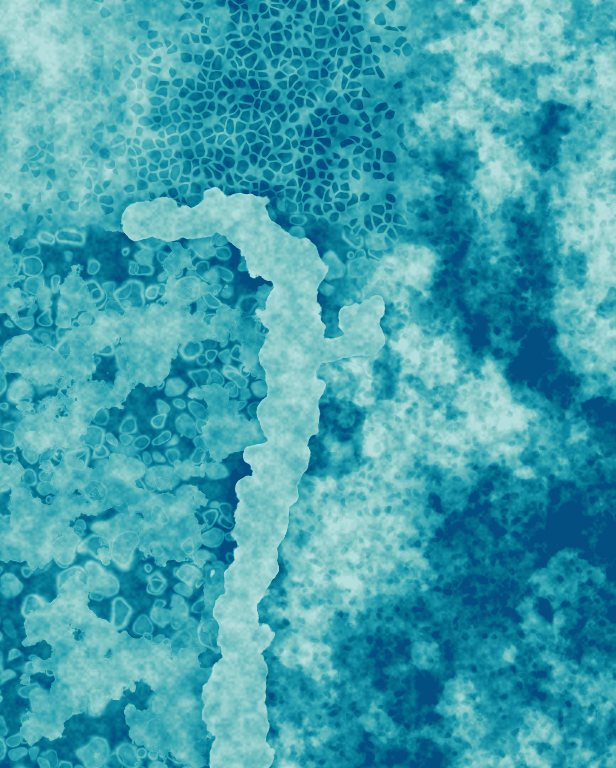
Write a WebGL 1 fragment shader that draws this texture.

```glsl
precision highp float;
// Teal mineral crust: a pale lumpy vein over ring crystals (lower left),
// a mesh of dark cells (top) and grainy stained mats (right).
// Every layer yields one tone, which a colour ramp turns into pigment.
uniform vec2 u_resolution;
const vec3 DEEP = vec3(0.01, 0.31, 0.51), BLUE = vec3(0.01, 0.44, 0.55), TEAL = vec3(0.06, 0.55, 0.64);
const vec3 AQUA = vec3(0.19, 0.65, 0.70), MIST = vec3(0.39, 0.73, 0.74), FOAM = vec3(0.57, 0.81, 0.80);
const vec3 CHALK = vec3(0.70, 0.87, 0.87);
const float RING_SCALE = 27.0, CELL_SCALE = 68.0, VEIN_RADIUS = 0.034;
const float GRAIN = 0.30, CONTRAST = 1.15, MID_TONE = 0.58;

vec2 hash2(vec2 p) {
  return fract(sin(vec2(dot(p, vec2(127.1, 311.7)), dot(p, vec2(269.5, 183.3)))) * 43758.55);
}
float noise(vec2 p) {
  vec2 i = floor(p), f = fract(p);
  f = f * f * (3.0 - 2.0 * f);
  return mix(mix(hash2(i).x, hash2(i + vec2(1, 0)).x, f.x),
             mix(hash2(i + vec2(0, 1)).x, hash2(i + vec2(1, 1)).x, f.x), f.y);
}
float fbm(vec2 p) {
  float sum = 0.0, amp = 0.52;
  for (int i = 0; i < 5; i++) {
    sum += amp * noise(p);
    p = mat2(1.6, 1.2, -1.2, 1.6) * p + 7.3;
    amp *= 0.5;
  }
  return sum;
}
vec2 wander(vec2 p, float scale) { return vec2(noise(p * scale), noise(p * scale + 31.0)) - 0.5; }

// Nearest distance, second distance and a random value of the nearest cell
vec3 cells(vec2 p) {
  vec3 best = vec3(9.0, 9.0, 0.0);
  for (int j = -1; j <= 1; j++) for (int i = -1; i <= 1; i++) {
    vec2 cell = floor(p) + vec2(i, j);
    float d = length(p - cell - 0.1 - 0.8 * hash2(cell));
    if (d < best.x) best = vec3(d, best.x, hash2(cell + 19.0).x);
    else best.y = min(best.y, d);
  }
  return best;
}
// Uneven round crystals: bright rims, hollow or filled cores
float rings(vec2 p, float scale, float cover) {
  vec2 q = (p + 0.012 * wander(p, 60.0) + 0.012 * wander(p, 28.0)) * scale;
  float v = 0.0;
  for (int j = -1; j <= 1; j++) for (int i = -1; i <= 1; i++) {
    vec2 cell = floor(q) + vec2(i, j), h = hash2(cell), k = hash2(cell + 37.0);
    float r = length(q - cell - 0.2 - 0.6 * h), radius = mix(0.20, 0.52, k.x);
    float clump = noise(cell / scale * 11.0) + 0.7 * (k.y - 0.5);
    float e = (r - radius) / 0.11, fill = 1.0 - smoothstep(radius - 0.05, radius + 0.05, r);
    v = max(v, smoothstep(-0.06, 0.06, clump - 1.0 + cover)
      * max(exp(-e * e) * mix(0.7, 1.0, h.y), fill * mix(0.25, 0.95, fract(k.x * 7.0))));
  }
  return v;
}
float segment(vec2 p, vec2 a, vec2 b) {
  vec2 ab = b - a;
  return length(p - a - ab * clamp(dot(p - a, ab) / dot(ab, ab), 0.0, 1.0));
}
// Soft brush stroke used to lay out light and dark stains
float stain(vec2 p, vec2 a, vec2 b, float r) {
  float d = segment(p, a, b) / r;
  return exp(-d * d);
}
float trunkX(float y) { return 0.342 - 0.036 * cos((y - 0.09) * 6.4); }
float veinDistance(vec2 p) {
  float trunk = length(vec2(p.x - trunkX(p.y), max(p.y - 0.64, 0.0)));
  float arm = min(segment(p, vec2(0.365, 0.65), vec2(0.305, 0.705)),
                  segment(p, vec2(0.305, 0.705), vec2(0.19, 0.715)) + 0.008);
  float twig = min(segment(p, vec2(0.38, 0.55), vec2(0.46, 0.56)) + 0.016, length(p - vec2(0.47, 0.58)) + 0.004);
  return min(min(trunk, arm), twig) - VEIN_RADIUS;
}
float crystalTone(vec2 p) {
  float v = max(rings(p, RING_SCALE, 0.57), 0.85 * rings(p + 3.7, RING_SCALE * 1.7, 0.60));
  float m = fbm(p * 21.0 + 4.0) - 0.57, rim = m / 0.018;
  v = max(v, max(smoothstep(-0.01, 0.015, m) * (0.55 + 0.55 * fbm(p * 50.0)), 0.85 * exp(-rim * rim)));
  return 0.02 + 0.30 * fbm(p * 14.0) + 0.35 * (fbm(p * 60.0) - 0.35) + 0.60 * v;
}
float meshTone(vec2 p, vec2 w) {
  vec3 c = cells((p + 0.009 * wander(p, 70.0)) * CELL_SCALE);
  float cover = 0.22 + 0.75 * stain(w, vec2(0.39, 0.98), vec2(0.33, 0.82), 0.12)
              + 0.45 * stain(w, vec2(0.14, 0.83), vec2(0.48, 0.70), 0.09);
  float pit = smoothstep(0.08, 0.32, c.y - c.x) * smoothstep(0.65, 0.42, c.x) * smoothstep(-0.1, 0.1, cover - c.z);
  float pale = stain(w, vec2(0.0, 1.0), vec2(0.08, 0.88), 0.15);
  return 0.62 + 0.55 * (fbm(p * 16.0) - 0.5) + 0.5 * (fbm(p * 45.0) - 0.5) + 0.32 * pale
    - 0.08 * cover - 0.40 * pit * (1.0 - 0.8 * pale);
}
float matTone(vec2 p, vec2 w) {
  float t = 0.59 + 0.24 * stain(w, vec2(0.51, 0.60), vec2(0.69, 0.43), 0.085)
    + 0.22 * stain(w, vec2(0.47, 0.36), vec2(0.41, 0.03), 0.085) + 0.20 * stain(w, vec2(0.53, 0.96), vec2(0.82, 0.96), 0.09)
    + 0.24 * stain(w, vec2(0.64, 0.86), vec2(0.66, 0.73), 0.06) + 0.25 * stain(w, vec2(0.79, 0.71), vec2(0.80, 0.58), 0.06)
    - 0.33 * stain(w, vec2(0.58, 0.78), vec2(0.61, 0.66), 0.035) - 0.34 * stain(w, vec2(0.73, 0.82), vec2(0.69, 0.57), 0.038)
    - 0.48 * stain(w, vec2(0.60, 0.61), vec2(0.80, 0.45), 0.032) - 0.45 * stain(w, vec2(0.56, 0.34), vec2(0.60, 0.36), 0.042)
    - 0.38 * stain(w, vec2(0.54, 0.04), vec2(0.78, 0.30), 0.13) + 0.38 * stain(w, vec2(0.65, 0.14), vec2(0.64, 0.02), 0.055);
  float lump = fbm(p * 20.0) - 0.5, fine = fbm(p * 65.0 + 9.0) - 0.5;
  vec3 c = cells((p + 0.008 * wander(p, 80.0)) * 80.0);
  float pit = smoothstep(0.50, 0.20, c.x) * step(0.6, c.z);
  float crisp = smoothstep(-0.04, 0.04, lump + 0.15 * fine + 0.35 * (t - 0.60)) - 0.5;
  float crystals = stain(p, vec2(0.43, 0.60), vec2(0.46, 0.36), 0.08) * (rings(p, 30.0, 0.5) - 0.3);
  return t + 0.50 * lump + 0.65 * fine + 0.20 * crisp - 0.17 * pit + 0.3 * crystals;
}
vec3 pigment(float t) {
  vec3 c = mix(DEEP, BLUE, clamp(t * 5.0, 0.0, 1.0));
  c = mix(mix(c, TEAL, clamp(t * 5.0 - 1.0, 0.0, 1.0)), AQUA, clamp(t * 5.0 - 2.0, 0.0, 1.0));
  c = mix(mix(c, MIST, clamp(t * 5.0 - 3.0, 0.0, 1.0)), FOAM, clamp(t * 5.0 - 4.0, 0.0, 1.0));
  return mix(c, CHALK, clamp(t * 5.0 - 5.0, 0.0, 1.0));
}
void main() {
  vec2 p = gl_FragCoord.xy / u_resolution.y;
  vec2 w = p + 0.10 * (vec2(fbm(p * 9.0), fbm(p * 9.0 + 31.0)) - 0.5);
  // Blend the three grounds along wandering borders
  float tone = mix(crystalTone(p), meshTone(p, w), smoothstep(0.68, 0.74, w.y + 0.25 * max(w.x - 0.36, 0.0)));
  float border = mix(trunkX(p.y), 0.53, smoothstep(0.58, 0.72, p.y));
  tone = mix(tone, matTone(p, w), smoothstep(-0.02, 0.04, w.x - border));
  // Lumpy vein with a shadowed outline
  float d = veinDistance(mix(p, w, 0.5)) + 0.03 * (cells(p * 21.0).x - 0.45) + 0.03 * (fbm(p * 34.0) - 0.5);
  tone -= 0.22 * exp(-d * d / 0.0003);
  float veinTone = 0.88 + 0.30 * (fbm(p * 26.0) - 0.5) + 0.35 * (fbm(p * 75.0) - 0.5) + 0.08 * exp(-d * d / 0.00002);
  tone = mix(tone, veinTone, 1.0 - smoothstep(-0.0015, 0.0015, d));
  // Fine mineral grain
  tone += GRAIN * (0.55 * noise(p * 130.0) + 0.45 * noise(p * 270.0) - 0.5);
  gl_FragColor = vec4(pigment(MID_TONE + CONTRAST * (tone - MID_TONE + 0.02)), 1.0);
}
```
